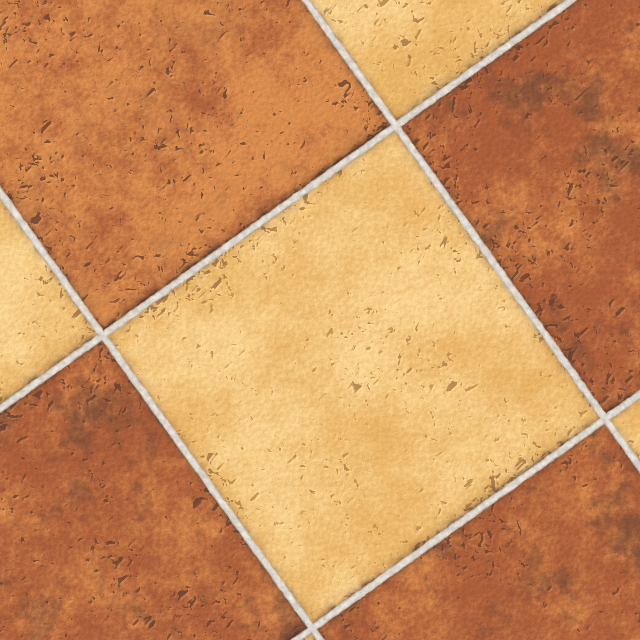
This texture is drawn by a three.js fragment shader. Its source:

```glsl
#define TILE 0.563
#define TILT 0.621
#define CORNER vec2(0.488, 0.018)
#define GROUT_HALF 0.0058
#define SOFT 0.0013
#define PIT_SCALE 62.0
#define HONEY vec3(0.91, 0.70, 0.40)
#define STRAW vec3(0.98, 0.83, 0.57)
#define ORANGE vec3(0.85, 0.55, 0.31)
#define RUST vec3(0.67, 0.37, 0.23)
#define UMBER vec3(0.45, 0.29, 0.22)
#define GROUT vec3(0.88, 0.85, 0.81)

varying vec2 vUv;

vec2 gradientAt(vec2 cell) {
  float a = 6.2832 * fract(sin(dot(cell, vec2(127.1, 311.7))) * 4375.85);
  return vec2(cos(a), sin(a));
}

float gradientNoise(vec2 p) {
  vec2 i = floor(p), f = fract(p);
  vec2 u = f * f * f * (f * (f * 6.0 - 15.0) + 10.0);
  vec2 x = vec2(1.0, 0.0), y = vec2(0.0, 1.0);
  float a = dot(gradientAt(i), f);
  float b = dot(gradientAt(i + x), f - x);
  float c = dot(gradientAt(i + y), f - y);
  float d = dot(gradientAt(i + x + y), f - x - y);
  return mix(mix(a, b, u.x), mix(c, d, u.x), u.y);
}

float fbm(vec2 p) {
  float sum = 0.0, amp = 1.0;
  for (int i = 0; i < 5; i++) {
    sum += amp * gradientNoise(p);
    p = mat2(1.6, 1.2, -1.2, 1.6) * p + 7.3;
    amp *= 0.55;
  }
  return sum;
}

// Ragged crumbly pits, denser where the threshold is low
float pits(vec2 p, float threshold) {
  vec2 q = p * PIT_SCALE;
  q += 0.8 * gradientNoise(q * 0.7 + 31.0);
  float n = 0.7 * gradientNoise(q) + 0.75 * gradientNoise(q * 1.9 + 5.0);
  n += 0.5 * gradientNoise(q * 3.7 + 11.0);
  return smoothstep(threshold, threshold + 0.26, n);
}

void main() {
  // Tilted checkerboard grid
  vec2 axis = vec2(cos(TILT), sin(TILT));
  vec2 fromCorner = vUv - CORNER;
  vec2 grid = vec2(dot(fromCorner, axis), dot(fromCorner, vec2(-axis.y, axis.x))) / TILE;
  vec2 cell = floor(grid), local = grid - cell;
  float isDark = mod(cell.x + cell.y, 2.0);
  float isOrange = isDark * step(0.5, cell.y);

  // Distance to the joint, with chipped tile rims
  vec2 toJoint = min(local, 1.0 - local) * TILE;
  float edge = min(toJoint.x, toJoint.y);
  float joint = edge + 0.0012 * fbm(vUv * 75.0);
  float inset = max(joint - GROUT_HALF, 0.0);

  // Cloudy glaze, different on every tile
  vec2 p = vUv + cell * vec2(3.7, 5.3);
  float cloud = fbm(p * 4.0);
  float blotch = fbm(p * 10.0 + 19.0);
  float mottle = fbm(p * 38.0 + 3.0);
  float grain = fbm(p * 130.0);
  float paleTone = 0.8 * cloud + 0.3 * blotch + 0.2 * mottle + 0.15 * grain;
  vec3 pale = mix(HONEY, STRAW, smoothstep(-0.6, 0.6, paleTone));
  float warmth = 0.3 + 0.4 * isOrange + 0.5 * cloud + 0.4 * blotch + 0.3 * mottle + 0.15 * grain;
  vec3 dark = mix(RUST, ORANGE, smoothstep(0.0, 1.0, warmth));
  float soot = smoothstep(0.0, 0.8, blotch - 0.5 * cloud - 0.4 * mottle);
  dark = mix(dark, UMBER, 0.65 * soot * (1.0 - 0.75 * isOrange));
  vec3 color = mix(pale, dark, isDark);

  // Rough surface lit from the upper left
  float slope = grain - fbm((p + vec2(-0.002, 0.002)) * 130.0);
  color *= 1.0 + mix(0.035, 0.05, isDark) * (grain + slope);

  // Clustered pits with a lit lower rim
  float cluster = fbm(p * 6.0 + 43.0) + 0.4 * gradientNoise(p * 19.0);
  float edgeWear = exp(-inset * 45.0);
  float threshold = 0.42 - 0.42 * cluster - 0.18 * edgeWear - 0.02 * isDark;
  float pit = pits(p, threshold);
  float rim = max(pits(p + vec2(-0.0025, 0.0025), threshold) - pit, 0.0);
  float deep = smoothstep(0.1, 0.7, cluster + 0.4 * edgeWear);
  vec3 pitColor = mix(HONEY * vec3(0.76, 0.70, 0.60), UMBER, 0.6 * deep);
  pitColor = mix(pitColor, UMBER * 0.85, isDark);
  color = mix(color, pitColor, pit * mix(0.65, 0.75, isDark));
  color += rim * vec3(0.05, 0.045, 0.035);

  // Broken dark stain along the tile edges, strongest on the lower side
  float lowerInset = max(local.y * TILE - GROUT_HALF, 0.0);
  float stain = 0.5 * exp(-inset / 0.005) + 0.6 * exp(-lowerInset / 0.006);
  stain *= mix(0.6, 1.0, isDark) * (0.85 + 0.9 * fbm(p * 50.0));
  color = mix(color, UMBER * 0.72, clamp(stain, 0.0, 0.9));

  // Sandy grout, partly shaded by the rims
  float sand = fbm(vUv * 100.0);
  vec3 grout = GROUT * (1.0 + 0.13 * sand);
  float shade = smoothstep(0.35, 1.0, joint / GROUT_HALF) * (0.7 + 0.8 * fbm(vUv * 35.0));
  grout = mix(grout, vec3(0.55, 0.51, 0.47), clamp(0.55 * shade, 0.0, 0.8));
  float groutMask = 1.0 - smoothstep(GROUT_HALF - SOFT, GROUT_HALF + SOFT, joint);
  gl_FragColor = vec4(mix(color, grout, groutMask), 1.0);
}
```
